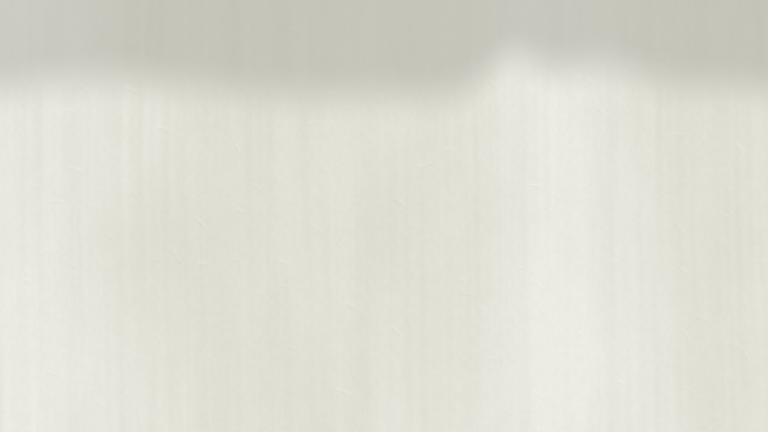
Write a WebGL 2 fragment shader that draws this texture.

```glsl
#version 300 es
precision highp float;
// Pale, whitewashed wood with faint vertical grain and a soft grey shade on top.
// Stretched value noise makes the grain and stains; hashed short strokes make
// the fine creases; a smooth band with a wavy lower edge makes the shade.

#define LIGHT vec3(0.927, 0.922, 0.893)
#define STAIN vec3(0.853, 0.847, 0.793)
#define SHADE vec3(0.772, 0.768, 0.728)
#define SHADE_EDGE 0.795
#define SHADE_SOFT 0.075
#define GRAIN_AMOUNT 0.20
#define BLOTCH_AMOUNT 0.50
#define CREASE_CELLS 13.0
#define CREASE_AMOUNT 0.017
#define TOOTH_AMOUNT 0.012

uniform vec2 u_resolution;
out vec4 fragColor;

float hash(vec2 p) {
  return fract(sin(dot(p, vec2(127.1, 311.7))) * 43758.5453);
}

float noise(vec2 p) {
  vec2 i = floor(p), f = fract(p);
  f = f * f * (3.0 - 2.0 * f);
  return mix(mix(hash(i), hash(i + vec2(1, 0)), f.x),
             mix(hash(i + vec2(0, 1)), hash(i + vec2(1, 1)), f.x), f.y);
}

float fbm(vec2 p) {
  float sum = 0.0, amp = 0.5;
  for (int i = 0; i < 4; i++) {
    sum += amp * noise(p);
    p = p * 2.03 + vec2(17.3, 9.1);
    amp *= 0.5;
  }
  return sum / 0.9375;
}

float bump(float x, float center, float width) {
  float d = (x - center) / width;
  return exp(-d * d);
}

// Vertical streaks, signed, bent a little by slow noise
float grain(vec2 p) {
  p.x += 0.035 * (noise(p * vec2(3.0, 1.6)) - 0.5);
  float wide = noise(p * vec2(24.0, 0.9)) - 0.5;
  float medium = noise(p * vec2(62.0, 1.5) + 31.0) - 0.5;
  float fine = noise(p * vec2(135.0, 2.6) + 67.0) - 0.5;
  return wide + 0.75 * medium + 0.6 * fine;
}

// Short slanted strokes with a bright ridge and a darker lower side
float creases(vec2 p) {
  vec2 q = p * CREASE_CELLS;
  vec2 cell = floor(q);
  float sum = 0.0;
  for (int j = -1; j <= 1; j++) {
    for (int i = -1; i <= 1; i++) {
      vec2 id = cell + vec2(i, j);
      vec2 center = id + vec2(hash(id + 3.1), hash(id + 8.7));
      float angle = -0.5 + 0.9 * (hash(id + 5.3) - 0.5);
      float halfLength = mix(0.12, 0.42, hash(id + 12.9));
      vec2 d = q - center;
      d = vec2(cos(angle) * d.x + sin(angle) * d.y,
               cos(angle) * d.y - sin(angle) * d.x);
      d.y += 0.7 * d.x * d.x + 0.09 * (noise(q * 4.0) - 0.5);
      float taper = 1.0 - smoothstep(0.3, 1.0, abs(d.x) / halfLength);
      float profile = bump(d.y, 0.0, 0.03) - 0.55 * bump(d.y, -0.06, 0.04);
      float strength = smoothstep(0.3, 1.0, hash(id + 21.7));
      sum += profile * taper * strength;
    }
  }
  return sum;
}

// 0 is bare and bright, 1 is fully stained
float stain(vec2 uv, vec2 p) {
  float s = 0.52;
  s -= 0.46 * bump(uv.x, 0.72, 0.10);
  s -= 0.26 * bump(uv.x, 0.07, 0.11);
  s += 0.12 * bump(uv.x, 0.30, 0.13);
  s += 0.10 * bump(uv.x, 0.95, 0.08);
  s += 0.20 * bump(uv.x, 0.21, 0.07) * bump(uv.y, 0.40, 0.16);
  s += BLOTCH_AMOUNT * (fbm(p * vec2(4.2, 1.9) + 4.0) - 0.5);
  s += 0.18 * (fbm(p * vec2(11.0, 7.0) + 40.0) - 0.5);
  return s + GRAIN_AMOUNT * grain(p);
}

// Soft band along the top, opened by the bright column
float shade(vec2 uv, vec2 p) {
  float edge = SHADE_EDGE + 0.018 * sin(uv.x * 9.0 + 0.4);
  edge += 0.075 * bump(uv.x, 0.665, 0.045) + 0.035 * bump(uv.x, 0.77, 0.07);
  edge += 0.025 * (noise(p * vec2(7.0, 2.0) + 50.0) - 0.5);
  float band = smoothstep(edge - SHADE_SOFT, edge + SHADE_SOFT, uv.y);
  return band * (0.94 - 0.14 * bump(uv.x, 0.0, 0.12) * uv.y);
}

void main() {
  vec2 uv = gl_FragCoord.xy / u_resolution;
  vec2 p = gl_FragCoord.xy / u_resolution.y;

  // Stained ground
  vec3 color = mix(LIGHT, STAIN, clamp(stain(uv, p), 0.0, 1.0));

  // Shade keeps a trace of the grain below it
  float cover = shade(uv, p);
  vec3 shaded = SHADE + 0.014 * grain(p) + 0.25 * (color - mix(LIGHT, STAIN, 0.45));
  color = mix(color, shaded, cover);

  // Creases and fine surface tooth
  float relief = CREASE_AMOUNT * creases(p);
  relief += TOOTH_AMOUNT * (noise(p * vec2(150.0, 110.0)) - 0.5);
  color += relief * (1.0 - 0.65 * cover);

  fragColor = vec4(clamp(color, 0.0, 1.0), 1.0);
}
```
